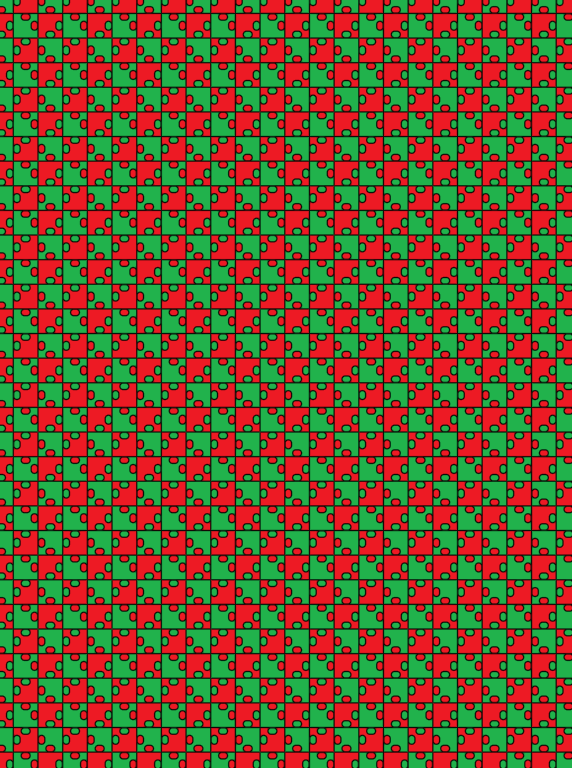
Give the GLSL for this pattern, as a Shadertoy shader.

```glsl
// Red and green checkerboard of interlocking jigsaw pieces with black seams.

#define REPEATS vec2(23.18, 31.19)  // pieces across and down
#define OFFSET vec2(0.54, 0.545)    // part of a piece cut at the left and top
#define LINE_WIDTH 0.046            // seam width, in pieces
#define SOFTNESS 1.3                // edge smoothing, in pixels
#define KNOB_REACH 0.145            // seam to knob centre
#define KNOB_RADIUS 0.13
#define KNOB_STRETCH 0.05           // half length of the knob's flat tip
#define NECK_BLEND 0.06             // rounding where knob meets seam
#define RED vec3(0.93, 0.10, 0.14)
#define GREEN vec3(0.13, 0.70, 0.30)
#define INK vec3(0.01, 0.02, 0.01)

float smoothMin(float a, float b, float k) {
    float h = max(k - abs(a - b), 0.0) / k;
    return min(a, b) - 0.25 * h * h * k;
}

// +1 for even indices, -1 for odd ones
float alternate(float index) {
    return 1.0 - 2.0 * mod(index, 2.0);
}

// Signed distance to a seam whose knob points to positive "across"
float seamDistance(float across, float along) {
    float stretch = max(abs(along) - KNOB_STRETCH, 0.0);
    float knob = length(vec2(stretch, across - KNOB_REACH)) - KNOB_RADIUS;
    return smoothMin(across, knob, NECK_BLEND);
}

void mainImage(out vec4 fragColor, in vec2 fragCoord) {
    // Grid space, with rows counted downwards
    vec2 uv = fragCoord / iResolution.xy;
    vec2 p = vec2(uv.x, 1.0 - uv.y) * REPEATS - OFFSET;
    vec2 cell = floor(p);
    vec2 middle = p - cell - 0.5;
    vec2 nearestSeam = floor(p + 0.5);
    vec2 toSeam = p - nearestSeam;

    // Knobs point left in even rows, and down in even columns
    vec2 facing = vec2(-alternate(cell.y), alternate(cell.x));
    vec2 seam = vec2(seamDistance(toSeam.x * facing.x, middle.y),
                     seamDistance(toSeam.y * facing.y, middle.x));

    // The piece that owns this point, knobs included
    vec2 piece = nearestSeam - 1.0 + step(0.0, seam * facing);
    vec3 color = alternate(piece.x + piece.y) > 0.0 ? GREEN : RED;

    // Seam lines
    float blur = SOFTNESS * REPEATS.y / iResolution.y;
    float dist = min(abs(seam.x), abs(seam.y)) - 0.5 * LINE_WIDTH;
    color = mix(color, INK, clamp(0.5 - dist / blur, 0.0, 1.0));

    fragColor = vec4(color, 1.0);
}
```
